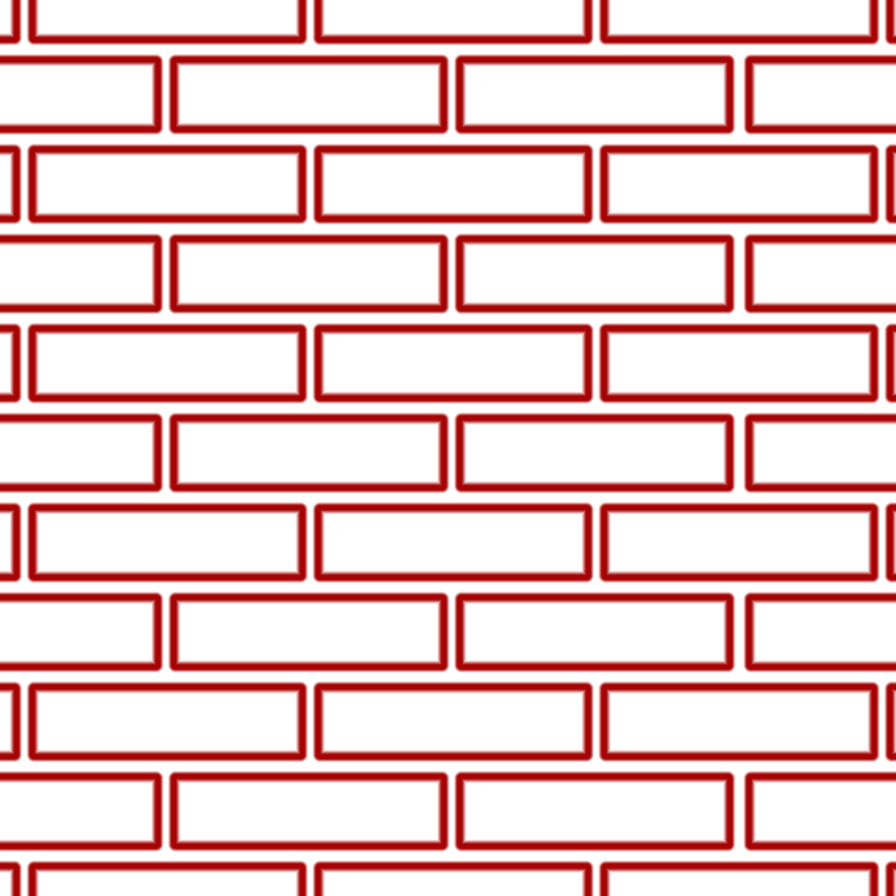
This pattern is drawn by a three.js fragment shader. Its source:

```glsl
// Running-bond wall of white bricks outlined in soft dark red.
varying vec2 vUv;

const vec3 PAPER = vec3(1.0);
const vec3 INK = vec3(0.65, 0.015, 0.015);
const vec2 PITCH = vec2(0.3191, 0.1);        // brick spacing across and up
const vec2 BRICK = vec2(0.3105, 0.0868);     // outer size of an outline
const vec2 CORNER = vec2(0.0272, 0.0445);    // lower left of an unshifted cell
const float ROW_SHIFT = 0.1579;              // sideways step of alternate rows
const float WIDE_JOINT = 0.0039;             // extra gap at the right of shifted rows
const float RADIUS = 0.0065;
const float LINE_WIDTH = 0.0095;
const float OUTER_BLUR = 0.0026;
const float INNER_BLUR = 0.0033;

// Signed distance to a rounded box, negative inside.
float roundedBox(vec2 p, vec2 halfSize, float radius) {
  vec2 q = abs(p) - halfSize + radius;
  return length(max(q, 0.0)) + min(max(q.x, q.y), 0.0) - radius;
}

// Position relative to the centre of the nearest brick.
vec2 brickSpace(vec2 uv) {
  vec2 p = uv - CORNER;
  float row = floor(p.y / PITCH.y);
  float shifted = 1.0 - mod(row, 2.0);
  p.x -= shifted * ROW_SHIFT;
  float column = floor(p.x / PITCH.x);
  p -= (vec2(column, row) + 0.5) * PITCH;
  p.x -= shifted * step(1.5, column) * WIDE_JOINT;
  return p;
}

void main() {
  float d = roundedBox(brickSpace(vUv), 0.5 * BRICK, RADIUS);

  // Outline lies between the outer edge and the inner edge.
  float outer = 1.0 - smoothstep(-OUTER_BLUR, OUTER_BLUR, d);
  float inner = smoothstep(-INNER_BLUR, INNER_BLUR, d + LINE_WIDTH);

  gl_FragColor = vec4(mix(PAPER, INK, outer * inner), 1.0);
}
```
